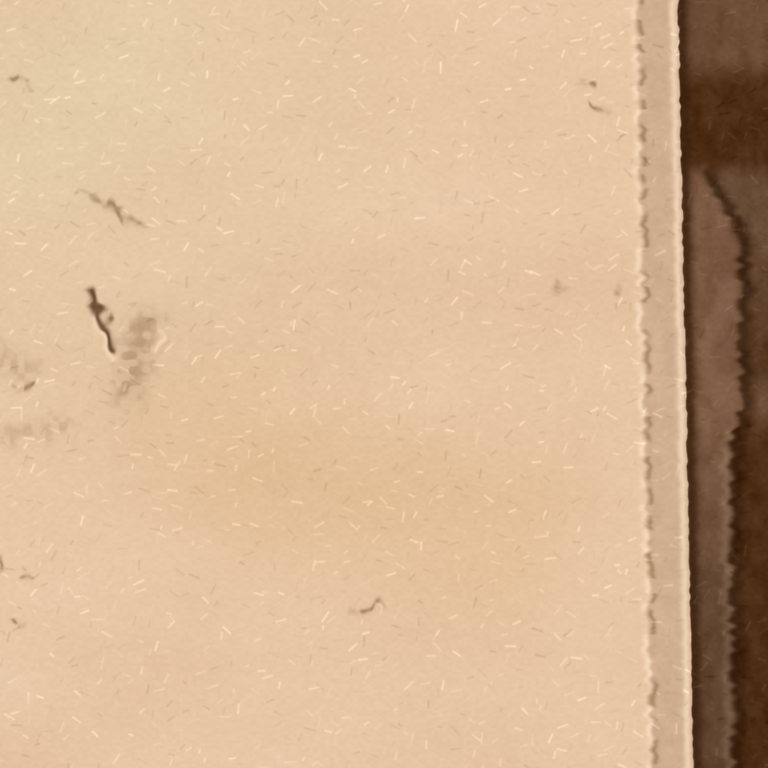
Give the GLSL for this texture, as a Shadertoy shader.

```glsl
// Pale fibrous panel with worn marks, a ragged bevelled edge and a dark brown recess at the right.

const vec3 PANEL = vec3(0.900, 0.772, 0.640);
const vec3 BEVEL = vec3(0.810, 0.685, 0.560);
const vec3 HIGHLIGHT = vec3(0.965, 0.850, 0.735);
const vec3 SHADOW = vec3(0.260, 0.150, 0.070);
const vec3 BROWN = vec3(0.420, 0.300, 0.210);
const vec3 ROSE_BROWN = vec3(0.485, 0.350, 0.262);
const vec3 SCUFF = vec3(0.520, 0.385, 0.260);
const float BEVEL_TOP = 0.826;    // x of the bevel where it meets the top
const float EDGE_TOP = 0.883;     // x of the panel edge at the top
const float EDGE_LEAN = 0.020;    // rightward drift towards the bottom
const float RAGGED = 0.008;
const float FIBRE_CELLS = 58.0;
const float GRAIN = 0.022;

// Worn strokes: start and end of each
const vec4 SCUFFS[11] = vec4[11](
    vec4(0.105, 0.753, 0.185, 0.706), vec4(0.012, 0.899, 0.032, 0.890),
    vec4(0.758, 0.896, 0.768, 0.890), vec4(0.770, 0.866, 0.788, 0.857),
    vec4(0.726, 0.622, 0.732, 0.632), vec4(0.798, 0.632, 0.808, 0.622),
    vec4(0.002, 0.266, 0.010, 0.259), vec4(0.030, 0.249, 0.040, 0.244),
    vec4(0.025, 0.190, 0.033, 0.189), vec4(0.455, 0.203, 0.505, 0.212),
    vec4(0.020, 0.492, 0.043, 0.503));

float hash(vec2 p) {
    vec3 q = fract(vec3(p.xyx) * 0.1031);
    q += dot(q, q.yzx + 33.33);
    return fract((q.x + q.y) * q.z);
}

float noise(vec2 p) {
    vec2 i = floor(p), f = fract(p);
    f = f * f * (3.0 - 2.0 * f);
    return mix(mix(hash(i), hash(i + vec2(1, 0)), f.x),
               mix(hash(i + vec2(0, 1)), hash(i + vec2(1, 1)), f.x), f.y);
}

float fbm(vec2 p) {
    float sum = 0.0, gain = 0.5;
    for (int i = 0; i < 4; i++) {
        sum += gain * noise(p);
        p = p * 2.03 + 17.3;
        gain *= 0.5;
    }
    return sum;
}

float segment(vec2 p, vec2 a, vec2 b) {
    vec2 d = b - a;
    return length(p - a - d * clamp(dot(p - a, d) / dot(d, d), 0.0, 1.0));
}

float ridge(float d, float width) { return exp(-d * d / (width * width)); }

// Signed brightness of short, randomly turned fibres
float fibres(vec2 p) {
    vec2 cell = floor(p * FIBRE_CELLS);
    float sum = 0.0;
    for (int y = -1; y <= 1; y++)
    for (int x = -1; x <= 1; x++) {
        vec2 id = cell + vec2(x, y);
        float angle = (hash(id + 7.1) - 0.35) * 2.4;
        vec2 centre = id + vec2(hash(id), hash(id + 31.7));
        vec2 arm = vec2(cos(angle), sin(angle)) * mix(0.1, 0.4, hash(id + 4.3));
        float d = segment(p * FIBRE_CELLS, centre - arm, centre + arm);
        float tone = hash(id + 53.9) - 0.45;
        sum += ridge(d, 0.09) * tone * abs(tone) * 4.0;
    }
    return sum;
}

vec3 panelColour(vec2 p) {
    vec3 c = PANEL + (fbm(p * vec2(5, 8)) - 0.47) * vec3(0.035, 0.05, 0.07);
    c += vec3(-0.008, 0.022, 0.010) * ridge(length(p - vec2(0.08, 0.88)), 0.3);
    c -= vec3(0.012, 0.025, 0.045) * ridge(segment(p, vec2(0.35, 0.38), vec2(0.65, 0.30)), 0.13);
    vec2 warped = p + (vec2(noise(p * 75.0), noise(p * 75.0 + 40.0)) - 0.5) * 0.018;
    float broken = smoothstep(0.3, 0.7, noise(p * 110.0));
    for (int i = 0; i < 11; i++) {
        float d = segment(warped, SCUFFS[i].xy, SCUFFS[i].zw);
        c = mix(c, SCUFF, ridge(d, 0.0045) * mix(0.15, 0.6, broken));
    }
    // Soft worn hollow around the torn crack
    float hollow = ridge(segment(warped, vec2(0.163, 0.49), vec2(0.19, 0.575)), 0.021);
    hollow += 0.55 * ridge(segment(warped, vec2(0.0, 0.535), vec2(0.03, 0.52)), 0.018);
    hollow += 0.5 * ridge(segment(warped, vec2(0.02, 0.435), vec2(0.08, 0.45)), 0.016);
    c = mix(c, SCUFF, 0.28 * hollow * (0.5 + broken));
    float crack = min(segment(warped, vec2(0.115, 0.622), vec2(0.132, 0.587)),
                      segment(warped, vec2(0.132, 0.587), vec2(0.149, 0.552)));
    c = mix(c, SHADOW, 0.75 * ridge(crack, 0.006));
    float lip = segment(warped, vec2(0.124, 0.588), vec2(0.146, 0.535));
    lip = min(lip, segment(warped, vec2(0.199, 0.55), vec2(0.212, 0.565)));
    return mix(c, HIGHLIGHT, 0.8 * ridge(lip, 0.0045));
}

vec3 recessColour(vec2 p, float fray) {
    vec3 c = mix(SHADOW * 1.18, BROWN, smoothstep(0.88, 0.93, p.y));
    // Side wall: lighter near its top, falling into shade lower down
    float wall = mix(0.965, 0.952, smoothstep(0.46, 0.42, p.y)) + 0.010 * (0.4 - p.y) * step(p.y, 0.4);
    wall -= 0.045 * smoothstep(0.68, 0.78, p.y);
    wall += fray * 1.3;
    float below = smoothstep(0.795, 0.765, p.y);
    vec3 beyond = mix(SHADOW * 1.15, BROWN * 0.95, smoothstep(0.40, 0.72, p.y));
    vec3 wallTone = mix(BROWN * 0.9, ROSE_BROWN, smoothstep(0.15, 0.5, p.y));
    vec3 lower = mix(wallTone, beyond, smoothstep(-0.004, 0.004, p.x - wall));
    lower = mix(lower, SHADOW * 0.8, 0.75 * ridge(p.x - wall - 0.006, 0.009));
    lower += 0.07 * ridge(p.x - wall + 0.008, 0.006) * smoothstep(0.5, 0.4, p.y);
    c = mix(c, lower, below);
    c += 0.12 * ridge(length((p - vec2(0.995, 0.47)) * vec2(1.0, 0.5)), 0.016);
    return c + (fbm(p * vec2(65, 40)) - 0.47) * 0.11;
}

void mainImage(out vec4 fragColor, in vec2 fragCoord) {
    vec2 p = fragCoord / iResolution.xy;
    float soft = max(0.0015, 1.0 / iResolution.x);
    float lean = EDGE_LEAN * (1.0 - p.y);
    float fray = (noise(vec2(p.y * 130.0, p.x * 25.0)) - 0.5) * RAGGED;
    float bevel = p.x - BEVEL_TOP - lean - fray;
    float edge = p.x - EDGE_TOP - lean - fray * 0.35;

    vec3 c = panelColour(p);
    vec3 bevelTone = BEVEL + (fbm(p * 55.0) - 0.47) * 0.06;
    c = mix(c, bevelTone, smoothstep(-0.002, 0.005, bevel));
    float chips = smoothstep(0.3, 0.75, noise(vec2(p.y * 95.0, 3.0)));
    c = mix(c, HIGHLIGHT, ridge(bevel + 0.001, 0.0045) * mix(0.2, 0.85, chips));
    c = mix(c, SCUFF, ridge(bevel - 0.008, 0.0035) * (1.0 - chips) * 0.45);
    c = mix(c, HIGHLIGHT, 0.75 * ridge(edge + 0.007, 0.005));

    // Panel edge and the dark gap behind it
    vec3 recess = recessColour(p, fray);
    recess = mix(recess, SHADOW * 0.9, 0.85 * ridge(edge - 0.004, 0.009));
    float inside = smoothstep(-soft, soft, edge);
    c = mix(c, recess, inside);
    c += fibres(p) * mix(0.075, 0.045, inside);
    c += (noise(p * vec2(190, 260)) - 0.5) * GRAIN;
    fragColor = vec4(clamp(c, 0.0, 1.0), 1.0);
}
```
